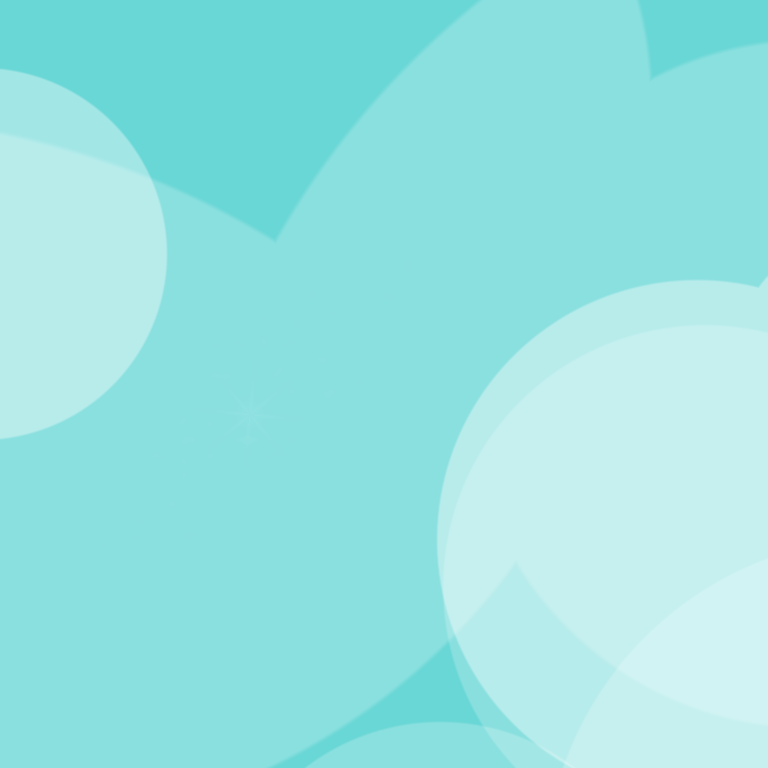
This background is drawn by a three.js fragment shader. Its source:

```glsl
// Overlapping translucent white discs and soft petals on a turquoise ground.
varying vec2 vUv;

float circle(vec2 p, vec2 center, float radius) {
  return length(p - center) - radius;
}

// Coverage of a shape from its signed distance.
float fill(float dist, float softness) {
  return smoothstep(softness, -softness, dist);
}

vec3 whiten(vec3 color, float amount) {
  return mix(color, vec3(1.0), amount);
}

vec2 gradientAt(vec2 cell) {
  float angle = 6.2832 * fract(sin(dot(cell, vec2(127.1, 311.7))) * 43758.5);
  return vec2(cos(angle), sin(angle));
}

float gradientNoise(vec2 p) {
  vec2 cell = floor(p);
  vec2 f = fract(p);
  vec2 u = f * f * f * (f * (f * 6.0 - 15.0) + 10.0);
  float a = dot(gradientAt(cell), f);
  float b = dot(gradientAt(cell + vec2(1.0, 0.0)), f - vec2(1.0, 0.0));
  float c = dot(gradientAt(cell + vec2(0.0, 1.0)), f - vec2(0.0, 1.0));
  float d = dot(gradientAt(cell + vec2(1.0, 1.0)), f - vec2(1.0, 1.0));
  return mix(mix(a, b, u.x), mix(c, d, u.x), u.y);
}

// Three petals merged into one outline; two are lens shapes.
float petals(vec2 p) {
  float left = max(circle(p, vec2(-0.221, -0.262), 1.111),
                   circle(p, vec2(-0.013, 0.763), 0.845));
  float upper = max(circle(p, vec2(1.302, 0.154), 1.083),
                    circle(p, vec2(0.3255, 0.8646), 0.523));
  float right = circle(p, vec2(1.055, 0.5), 0.448);
  return min(left, min(upper, right));
}

// Faint star with a diagonal drift of specks.
float sparkle(vec2 p) {
  vec2 q = p - vec2(0.3255, 0.46);
  float r = length(q);
  float rays = pow(abs(cos(4.0 * atan(q.y, q.x + 1e-5) + 0.4)), 12.0);
  float star = rays * exp(-r * 26.0) + 0.7 * exp(-r * r * 2500.0);
  float across = dot(q, vec2(-0.64, 0.77));
  float along = dot(q, vec2(0.77, 0.64));
  float band = exp(-across * across * 120.0 - along * along * 14.0);
  float specks = smoothstep(0.28, 0.5, gradientNoise(p * 48.0));
  return 0.05 * star + 0.025 * specks * band;
}

void main() {
  vec2 p = vUv;
  vec3 color = vec3(0.41, 0.843, 0.838);

  // Soft petals and their sparkle
  float petal = fill(petals(p), 0.004);
  color = whiten(color, 0.22 * petal);
  color = whiten(color, sparkle(p) * petal);

  // Pale discs along the lower edge and right side
  color = whiten(color, 0.22 * fill(circle(p, vec2(0.573, -0.228), 0.288), 0.002));
  color = whiten(color, 0.21 * fill(circle(p, vec2(0.918, 0.2357), 0.341), 0.002));
  color = whiten(color, 0.21 * fill(circle(p, vec2(1.155, -0.146), 0.4466), 0.002));

  // Bright discs at the right and left
  float bright = min(circle(p, vec2(0.9076, 0.2969), 0.3385),
                     circle(p, vec2(1.133, 0.518), 0.181));
  bright = min(bright, circle(p, vec2(-0.0247, 0.6693), 0.2422));
  color = whiten(color, 0.385 * fill(bright, 0.002));

  gl_FragColor = vec4(color, 1.0);
}
```
